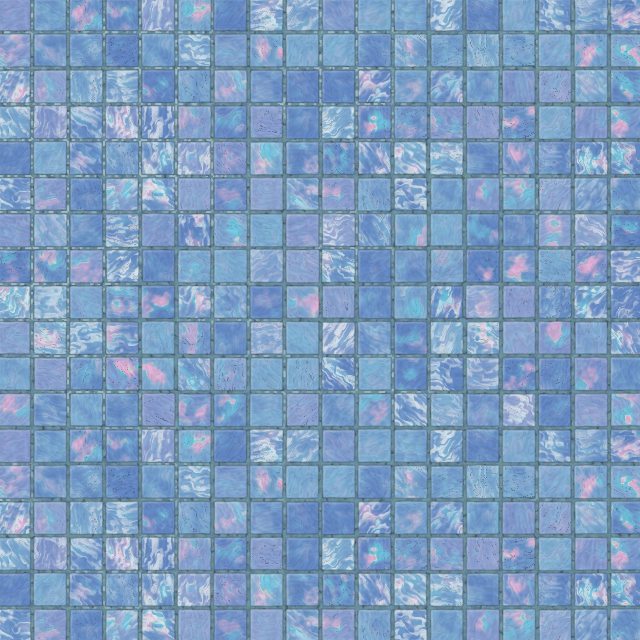
Give the GLSL for this texture, as a Shadertoy shader.

```glsl
#define TILES vec2(17.75, 17.8)
#define PHASE vec2(0.11, 0.10)
#define ROW_CYCLE 12.0
#define TILE_HALF 0.455
#define CORNER 0.05
#define DEEP vec3(0.38, 0.52, 0.75)
#define SKY vec3(0.49, 0.67, 0.81)
#define LILAC vec3(0.57, 0.63, 0.81)
#define CYAN vec3(0.42, 0.76, 0.86)
#define PINK vec3(0.89, 0.68, 0.82)
#define PEARL vec3(0.87, 0.90, 0.92)
#define GROUT vec3(0.40, 0.54, 0.61)

vec3 hash3(vec2 p) {
    vec3 q = fract(p.xyx * vec3(0.1031, 0.1030, 0.0973));
    q += dot(q, q.yxz + 33.33);
    return fract((q.xxy + q.yzz) * q.zyx);
}

float cornerSlope(vec2 cell, vec2 offset) {
    float angle = 6.2832 * hash3(cell).x;
    return dot(vec2(cos(angle), sin(angle)), offset);
}

// Gradient noise, roughly -0.7 to 0.7
float noise(vec2 p) {
    vec2 i = floor(p), f = p - i;
    vec2 u = f * f * f * (f * (f * 6.0 - 15.0) + 10.0);
    vec2 e = vec2(1.0, 0.0);
    float low = mix(cornerSlope(i, f), cornerSlope(i + e, f - e), u.x);
    float high = mix(cornerSlope(i + e.yx, f - e.yx), cornerSlope(i + 1.0, f - 1.0), u.x);
    return mix(low, high, u.y);
}

float fbm(vec2 p) {
    float sum = 0.0, gain = 1.0;
    for (int k = 0; k < 3; k++) {
        sum += gain * noise(p);
        p = mat2(1.6, 1.2, -1.2, 1.6) * p + 17.3;
        gain *= 0.5;
    }
    return sum;
}

float roundBox(vec2 p, float halfSize) {
    vec2 d = abs(p) - halfSize + CORNER;
    return length(max(d, 0.0)) + min(max(d.x, d.y), 0.0) - CORNER;
}

// Iridescent glass, q spans -0.5 to 0.5 over one tile
vec3 glass(vec2 q, vec2 id) {
    vec3 tone = hash3(id + 3.7), film = hash3(id + 61.3), wear = hash3(id + 127.9);
    vec2 seed = 40.0 * wear.xy;
    float angle = 6.2832 * wear.z;
    vec2 s = mat2(cos(angle), sin(angle), -sin(angle), cos(angle)) * q;
    float cloud = fbm(q * 1.9 + seed);
    float streak = noise(vec2(s.x * 2.5, s.y * 9.0) + seed + 1.8 * cloud);
    float grain = noise(vec2(s.x * 6.0, s.y * 14.0) + seed.yx + 2.0 * cloud);

    // Body colour
    vec3 col = mix(DEEP, SKY, smoothstep(-0.1, 1.0, tone.x + 0.6 * cloud));
    col = mix(col, LILAC, 0.75 * smoothstep(0.5, 0.95, tone.y + 0.3 * streak));

    // Oil-film colours, cyan to pink with a cream fringe
    float wave = sin(5.5 * s.y + 4.0 * cloud + 6.2832 * film.x);
    vec3 sheen = mix(CYAN, PINK, smoothstep(-0.2, 0.45, wave));
    sheen = mix(sheen, vec3(0.88, 0.87, 0.77), 0.75 * exp(-18.0 * (wave - 0.1) * (wave - 0.1)));
    float patchMask = smoothstep(-0.25, 0.4, 0.25 - length(q) + 0.9 * cloud);
    col = mix(col, sheen, patchMask * (0.12 + 0.8 * smoothstep(0.4, 1.0, film.y)));

    // Pearly clouding, bright curls and dark creases
    float pearly = smoothstep(0.5, 1.0, film.z);
    col = mix(col, PEARL, pearly * 0.8 * smoothstep(-0.15, 0.45, streak + 0.4 * cloud));
    float curl = 1.0 - smoothstep(0.0, 0.13, abs(streak - 0.08));
    col = mix(col, PEARL, curl * (0.08 + 0.42 * pearly) * smoothstep(-0.3, 0.3, cloud));
    float crease = 1.0 - smoothstep(0.0, 0.08, abs(grain + 0.1));
    col *= 1.0 - crease * (0.04 + 0.26 * tone.z * tone.z) * smoothstep(-0.1, 0.4, streak);
    return col * (1.0 + 0.10 * grain);
}

vec3 groutColor(vec2 p, vec2 q) {
    float mottled = fbm(p * 5.0);
    vec3 col = GROUT * (1.0 + 0.22 * mottled);
    col = mix(col, vec3(0.44, 0.61, 0.60), 0.6 * smoothstep(0.0, 0.5, noise(p * 3.1 + 9.0)));
    // Pale crumbs lie in dashes along the joints of some areas
    float along = abs(q.x) > abs(q.y) ? p.y : p.x;
    float dash = smoothstep(-0.05, 0.15, noise(vec2(along * 5.0, floor(dot(p, vec2(0.7, 1.3))))));
    float area = smoothstep(-0.1, 0.4, noise(p * 0.35 + 4.0) + 0.03 * (p.y - p.x));
    float core = smoothstep(0.46, 0.48, max(abs(q.x), abs(q.y)));
    col = mix(col, vec3(0.72, 0.82, 0.84), 0.7 * dash * area * core);
    return col * (1.0 - 0.25 * smoothstep(0.15, 0.45, noise(p * 8.0 + 31.0)));
}

void mainImage(out vec4 fragColor, in vec2 fragCoord) {
    vec2 p = fragCoord / iResolution.xy * TILES + PHASE;
    vec2 id = floor(p), q = p - id - 0.5;
    id.y = mod(id.y, ROW_CYCLE);
    float aa = TILES.y / iResolution.y;

    // Hand-cut outline
    vec3 cut = hash3(id + 211.0) - 0.5;
    vec2 local = q - 0.02 * cut.xy;
    float edge = roundBox(local, TILE_HALF + 0.015 * cut.z) + 0.014 * noise(p * 4.0);

    // Bevel lit from the upper left
    vec3 tile = glass(local, id);
    float rim = smoothstep(-0.10, -0.03, edge);
    float light = clamp(2.0 * (local.y - local.x), -1.0, 1.0);
    tile = mix(tile, PEARL, rim * (0.12 + 0.12 * light));
    tile *= 1.0 - 0.22 * smoothstep(-0.04, 0.0, edge);

    float cover = smoothstep(0.6 * aa, -0.6 * aa, edge);
    vec3 joint = groutColor(p, q) * (1.0 - 0.12 * smoothstep(0.04, 0.0, edge));
    fragColor = vec4(clamp(mix(joint, tile, cover), 0.0, 1.0), 1.0);
}
```
